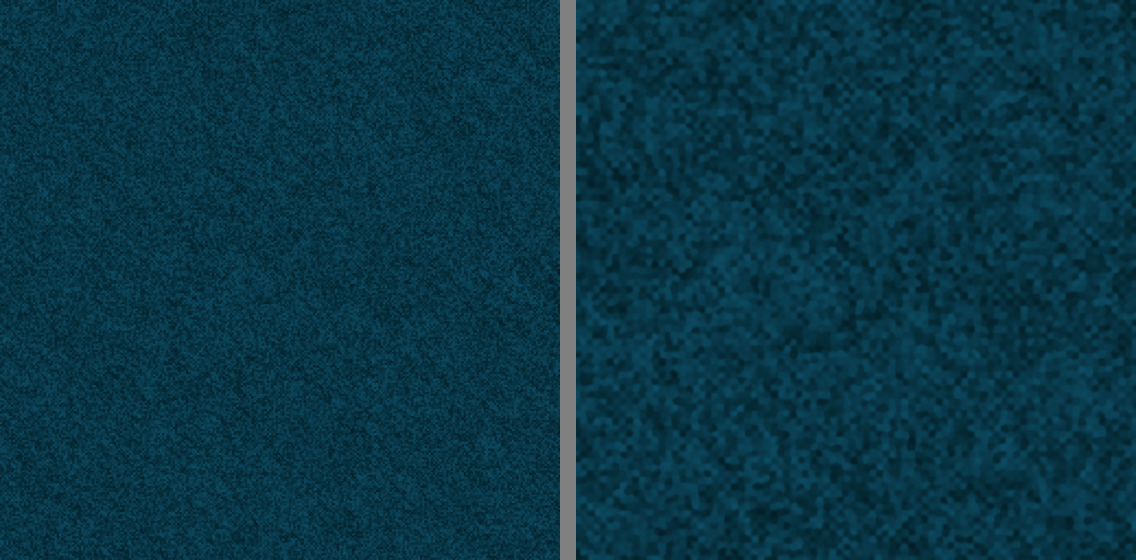
Left, the full canvas; right, a detail of the centre.
Reproduce this texture procedurally as a Shadertoy shader.

```glsl
// Dark teal woven cloth with fine grain and faint diagonal twill streaks.

const float TAU = 6.2831853;
const vec3 TEAL = vec3(0.030, 0.210, 0.273);
const vec3 TONE_STEP = vec3(0.010, 0.041, 0.055);

// Three random values in 0..1 for one cell.
vec3 hash3(vec2 cell, float seed) {
    vec3 p = fract(vec3(cell.xyx + seed) * vec3(0.1031, 0.1030, 0.0973));
    p += dot(p, p.yxz + 33.33);
    return fract((p.xxy + p.yzz) * p.zyx);
}

// Cellular noise: jittered points with random tones, softly blended, -1..1.
float cellTone(vec2 p, float softness, float seed) {
    vec2 base = floor(p);
    float total = 0.0;
    float weightSum = 0.0;
    for (int y = -1; y <= 1; y++) {
        for (int x = -1; x <= 1; x++) {
            vec2 cell = base + vec2(x, y);
            vec3 h = hash3(cell, seed);
            vec2 offset = cell + 0.2 + 0.6 * h.xy - p;
            float weight = exp(-dot(offset, offset) / softness);
            total += weight * (2.0 * h.z - 1.0);
            weightSum += weight;
        }
    }
    return total / weightSum;
}

// Crossing threads as a small checker of soft bumps.
float weave(vec2 p, float threads) {
    vec2 wave = sin(TAU * threads * p);
    return wave.x * wave.y;
}

// Layered sines for slow, uneven shading.
float broadShade(vec2 p) {
    return 0.5 * sin(dot(p, vec2(13.0, 19.0)) + 2.0 * sin(7.0 * p.x))
         + 0.5 * sin(dot(p, vec2(31.0, 23.0)) + 2.0 * sin(11.0 * p.y + 1.0));
}

void mainImage(out vec4 fragColor, in vec2 fragCoord) {
    vec2 uv = fragCoord / iResolution.y;

    // Twill axes: streaks fall from upper left to lower right.
    vec2 twill = vec2(uv.x - uv.y, uv.x + uv.y) * 0.7071 + 2.0;

    float tone = 1.65 * cellTone(uv * 256.0, 0.19, 3.0);
    tone += 0.55 * cellTone(twill * vec2(38.0, 150.0), 0.25, 17.0);
    tone += 0.35 * weave(uv, 128.0);
    tone += 0.12 * broadShade(uv);

    vec3 color = TEAL + TONE_STEP * tone;
    fragColor = vec4(clamp(color, 0.0, 1.0), 1.0);
}
```
